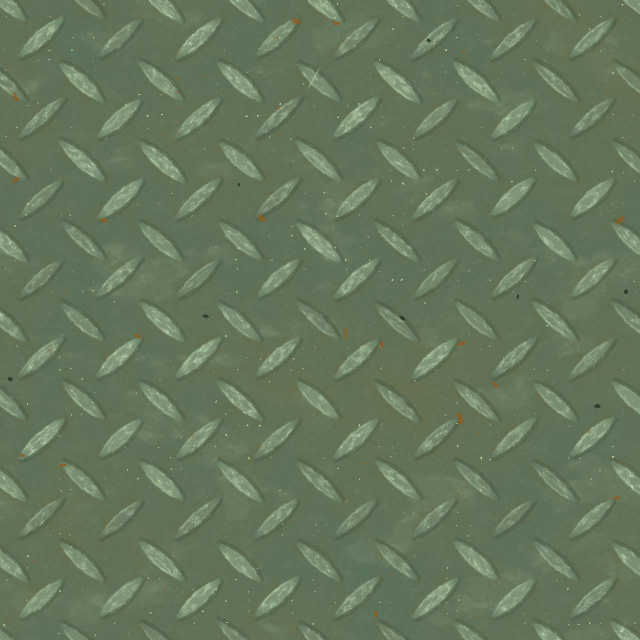
Reproduce this texture procedurally as a three.js fragment shader.

```glsl
#define REPEATS vec2(8.13, 8.0)
#define TREAD_LENGTH 0.37
#define TREAD_WIDTH 0.092
#define TREAD_ANGLE 0.72
#define EDGE 0.018
#define PAINT vec3(0.375, 0.445, 0.345)
#define SCUFFED vec3(0.43, 0.50, 0.395)
#define FACE vec3(0.47, 0.55, 0.44)
#define BARE vec3(0.74, 0.85, 0.71)
#define SHADE vec3(0.26, 0.32, 0.24)
#define GRIME vec3(0.42, 0.40, 0.24)
#define RUST vec3(0.56, 0.36, 0.12)

varying vec2 vUv;

vec2 hash2(vec2 p) {
  vec3 q = fract(p.xyx * vec3(0.1031, 0.1030, 0.0973));
  q += dot(q, q.yzx + 33.33);
  return fract((q.xx + q.yz) * q.zy);
}

// Gradient noise, centred on zero
float noise(vec2 p) {
  vec2 i = floor(p), f = fract(p);
  vec2 u = f * f * f * (f * (f * 6.0 - 15.0) + 10.0);
  vec2 e = vec2(0.0, 1.0);
  float a = dot(hash2(i) * 2.0 - 1.0, f);
  float b = dot(hash2(i + e.yx) * 2.0 - 1.0, f - e.yx);
  float c = dot(hash2(i + e.xy) * 2.0 - 1.0, f - e.xy);
  float d = dot(hash2(i + e.yy) * 2.0 - 1.0, f - e.yy);
  return mix(mix(a, b, u.x), mix(c, d, u.x), u.y);
}

float fbm(vec2 p) {
  float sum = 0.0, weight = 0.6;
  for (int i = 0; i < 4; i++) {
    sum += weight * noise(p);
    p = mat2(1.6, 1.2, -1.2, 1.6) * p + 11.7;
    weight *= 0.55;
  }
  return sum;
}

// Sparse ragged flecks, one candidate per cell
float fleck(vec2 uv, float scale, float density, vec2 size) {
  vec2 g = uv * scale, id = floor(g);
  vec2 pick = hash2(id + scale);
  float turn = 6.2832 * hash2(id + 57.0).x;
  vec2 p = fract(g) - 0.35 - 0.3 * hash2(id + 91.0);
  p = mat2(cos(turn), sin(turn), -sin(turn), cos(turn)) * p;
  float d = length(p / (size * (0.6 + 0.4 * pick.y))) + 0.9 * noise(g * 7.0);
  return step(pick.x, density) * (1.0 - smoothstep(0.6, 1.1, d));
}

// Painted ground: slow tint, scuffed patches, fine grain
vec3 ground(vec2 uv) {
  float tint = fbm(uv * 4.0 + 3.0);
  float patches = smoothstep(0.06, 0.22, fbm(uv * vec2(7.0, 11.0) + 20.0));
  float scuffs = smoothstep(0.0, 0.3, fbm(uv * vec2(30.0, 45.0)));
  vec3 color = PAINT + vec3(0.05, 0.0, -0.03) * tint;
  color = mix(color, SCUFFED, patches * (0.45 + 0.5 * scuffs) + 0.2 * scuffs);
  return color + 0.035 * fbm(uv * 160.0);
}

// One raised tread of the set leaning by slope (+1 or -1)
vec3 tread(vec3 color, vec2 grid, vec2 offset, float slope) {
  vec2 q = grid - offset, id = floor(q + 0.5);
  vec2 seed = id + 40.0 + 17.0 * slope;
  vec2 vary = hash2(seed);
  vec2 p = q - id + 0.03 * (hash2(seed + 71.0) - 0.5);
  float c = cos(TREAD_ANGLE), s = sin(TREAD_ANGLE);
  float along = dot(p, vec2(c, slope * s));
  float across = dot(p, vec2(s, -slope * c));

  // Lens with blunt ends
  float span = abs(along) / (TREAD_LENGTH * (0.93 + 0.1 * vary.x));
  float width = TREAD_WIDTH * (0.9 + 0.2 * vary.y) * (1.0 - 0.72 * span * span);
  float rough = 0.022 * fbm(grid * 14.0);
  float d = max(abs(across) - width, (span - 1.0) * TREAD_LENGTH) + rough;
  float mask = 1.0 - smoothstep(-EDGE, EDGE, d);
  float side = smoothstep(-0.03, 0.05, across);
  float tip = smoothstep(0.5, 1.0, span);

  // Grime halo and cast shade
  float dirt = smoothstep(-0.1, 0.25, fbm(grid * 4.0 + 9.0));
  color = mix(color, GRIME, 0.5 * dirt * exp(-max(d, 0.0) * 18.0));
  color = mix(color, SHADE, 0.6 * side * (1.0 - smoothstep(0.0, 0.04, abs(d))));

  // Worn face, brightest in the middle
  vec2 local = vec2(along * 8.0, across * 17.0) + seed * 7.3;
  float wear = smoothstep(-0.12, 0.36, fbm(local) + 0.14 * (vary.x - 0.5));
  float scrape = smoothstep(0.0, 0.3, fbm(local * 2.7));
  vec3 face = mix(FACE, BARE, wear * (0.4 + 0.55 * scrape) * (1.0 - 0.6 * tip));
  face = mix(face, SCUFFED + vec3(-0.03, 0.02, 0.03), 0.6 * tip);
  face *= 0.9 + 0.16 * vary.y;

  // Lit near rim, dark far rim
  float rim = 1.0 - smoothstep(0.0, 0.025, abs(d + 0.012));
  face = mix(face, BARE, 0.3 * rim * (1.0 - side) * (1.0 - tip));
  face = mix(face, SHADE, 0.6 * rim * side);
  return mix(color, face, mask * (1.0 - 0.35 * tip));
}

void main() {
  vec2 grid = vUv * REPEATS;
  vec3 color = ground(vUv);
  color = tread(color, grid, vec2(0.53, 0.52), 1.0);
  color = tread(color, grid, vec2(0.055, -0.01), -1.0);

  // Rust, chips, pale grit and scratches
  float cluster = smoothstep(-0.2, 0.3, fbm(vUv * 9.0 + 40.0));
  color = mix(color, RUST, 0.8 * fleck(vUv, 16.0, 0.06, vec2(0.17, 0.07)));
  color = mix(color, RUST, 0.6 * cluster * fleck(vUv, 45.0, 0.08, vec2(0.16, 0.1)));
  color = mix(color, SHADE * 0.6, 0.8 * fleck(vUv, 23.0, 0.025, vec2(0.13, 0.08)));
  color = mix(color, vec3(0.76, 0.78, 0.56), cluster * fleck(vUv, 58.0, 0.2, vec2(0.12, 0.09)));
  color = mix(color, BARE, 0.45 * fleck(vUv, 11.0, 0.04, vec2(0.3, 0.018)));
  gl_FragColor = vec4(color, 1.0);
}
```
